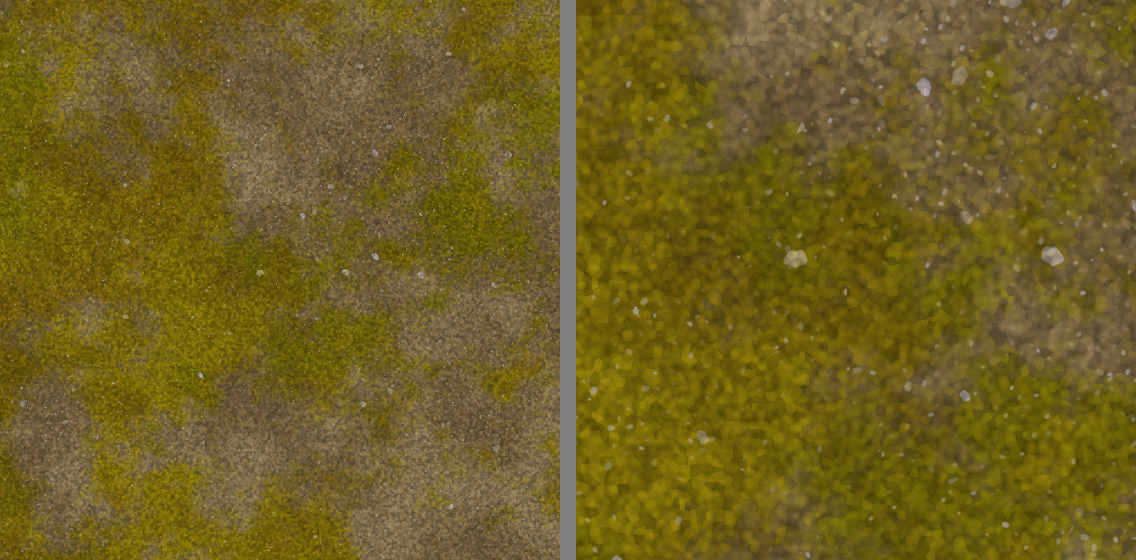
Left: the whole. Right: its middle third, enlarged.
A three.js fragment shader for this texture:

```glsl
// Mossy ground: olive moss spread in ragged, soft patches over grey-brown soil.
// Layered value noise sets the patches and tints, cellular noise the fine grain,
// and jittered cells scatter grit, pebbles and pale lichen spots.
varying vec2 vUv;

const vec3 SOIL_DARK   = vec3(0.41, 0.34, 0.22);
const vec3 SOIL_LIGHT  = vec3(0.50, 0.43, 0.30);
const vec3 MOSS_DARK   = vec3(0.39, 0.325, 0.03);
const vec3 MOSS_BRIGHT = vec3(0.48, 0.42, 0.03);
const vec3 MOSS_GREEN  = vec3(0.37, 0.37, 0.02);
const vec3 MOSS_RUST   = vec3(0.42, 0.32, 0.04);
const vec3 GRIT_WARM   = vec3(0.68, 0.61, 0.42);
const vec3 GRIT_COOL   = vec3(0.66, 0.63, 0.68);
const vec3 LICHEN      = vec3(0.55, 0.48, 0.33);

const float PATCH_SCALE  = 4.5;    // noise cells across the canvas
const float TINT_SCALE   = 7.0;
const float GRAIN_SCALE  = 190.0;
const float FINE_SCALE   = 250.0;
const float GRIT_SCALE   = 95.0;
const float PEBBLE_SCALE = 38.0;
const float LICHEN_SCALE = 13.0;
const float LAYER_GAIN   = 0.72;   // strength of each finer noise layer
const float MOSS_START   = 0.37;   // noise level where moss begins
const float MOSS_FULL    = 0.585;
const float GRAIN_TONE   = 0.27;
const float GRAIN_GAP    = 0.14;
const float FINE_GRAIN   = 0.30;
const float EDGE         = 0.0015; // stone edge softness in canvas units

vec2 hash2(vec2 p) {
  vec3 q = fract(vec3(p.xyx) * vec3(0.1031, 0.1030, 0.0973));
  q += dot(q, q.yzx + 33.33);
  return fract((q.xx + q.yz) * q.zy);
}

float valueNoise(vec2 p) {
  vec2 i = floor(p);
  vec2 f = fract(p);
  f = f * f * (3.0 - 2.0 * f);
  float low  = mix(hash2(i).x, hash2(i + vec2(1.0, 0.0)).x, f.x);
  float high = mix(hash2(i + vec2(0.0, 1.0)).x, hash2(i + 1.0).x, f.x);
  return mix(low, high, f.y);
}

// Layered noise, normalised to 0..1; each layer is turned to hide the grid.
float layeredNoise(vec2 p) {
  float sum = 0.0;
  float total = 0.0;
  float weight = 1.0;
  for (int i = 0; i < 6; i++) {
    sum += weight * valueNoise(p);
    total += weight;
    weight *= LAYER_GAIN;
    p = mat2(1.6, 1.2, -1.2, 1.6) * p + 17.3;
  }
  return sum / total;
}

// Distance to the nearest jittered cell point, and that cell's random tone.
vec2 cellular(vec2 p) {
  vec2 cell = floor(p);
  vec2 nearest = vec2(2.0, 0.0);
  for (int y = -1; y <= 1; y++) {
    for (int x = -1; x <= 1; x++) {
      vec2 c = cell + vec2(float(x), float(y));
      float d = distance(p, c + hash2(c));
      if (d < nearest.x) nearest = vec2(d, hash2(c + 5.0).y);
    }
  }
  return nearest;
}

// At most one lumpy stone per cell: x is its coverage, y its random tone.
vec2 stones(vec2 uv, float scale, float density, float softness) {
  vec2 p = uv * scale;
  vec2 cell = floor(p);
  vec2 chance = hash2(cell + 71.0);
  vec2 d = p - cell - mix(vec2(0.33), vec2(0.67), hash2(cell + 13.0));
  float angle = atan(d.y, d.x) + 6.2832 * chance.y;
  float lump = 0.8 + 0.14 * sin(2.0 * angle) + 0.06 * sin(5.0 * angle);
  float radius = mix(0.13, 0.28, hash2(cell + 37.0).x) * lump;
  float halfEdge = 0.5 * softness * scale;
  float cover = 1.0 - smoothstep(radius - halfEdge, radius + halfEdge, length(d));
  return vec2(cover * step(chance.x, density), chance.y);
}

void main() {
  vec2 uv = vUv;
  vec2 speck = cellular(uv * GRAIN_SCALE);

  // Moss cover and broad tints
  float cover = layeredNoise(uv * PATCH_SCALE + vec2(3.7, 8.2));
  cover += 0.02 * sin(7.0 * uv.x + 2.0 * sin(5.0 * uv.y)) + 0.06 * (speck.y - 0.5);
  float moss = smoothstep(MOSS_START, MOSS_FULL, cover);
  float shade = smoothstep(0.32, 0.68, layeredNoise(uv * TINT_SCALE + 41.0));
  float hue = layeredNoise(uv * TINT_SCALE * 0.6 + 87.0);

  vec3 mossColor = mix(MOSS_DARK, MOSS_BRIGHT, shade);
  mossColor = mix(mossColor, MOSS_GREEN, 0.55 * smoothstep(0.52, 0.68, hue));
  mossColor = mix(mossColor, MOSS_RUST, 0.55 * smoothstep(0.46, 0.32, hue));
  vec3 color = mix(mix(SOIL_DARK, SOIL_LIGHT, shade), mossColor, moss);

  // Lichen spots with ragged outlines
  vec2 ragged = uv + 0.02 * (vec2(valueNoise(uv * 70.0), valueNoise(uv * 70.0 + 50.0)) - 0.5);
  color = mix(color, LICHEN, 0.4 * stones(ragged, LICHEN_SCALE, 0.05, 0.008).x);

  // Fine grain
  float grain = GRAIN_TONE * (speck.y - 0.5) + GRAIN_GAP * (0.45 - speck.x);
  grain += FINE_GRAIN * (valueNoise(uv * FINE_SCALE) - 0.5);
  color *= 1.0 + grain;

  // Grit in two turned layers, gathered in bands and more on bare soil
  float band = smoothstep(0.42, 0.62, layeredNoise(uv * 5.0 + 123.0));
  float gather = band * mix(1.0, 0.45, moss);
  for (int i = 0; i < 2; i++) {
    float layer = float(i);
    vec2 turned = mat2(0.8, 0.6, -0.6, 0.8) * uv + 3.0 + 2.3 * layer;
    vec2 grit = stones(turned, GRIT_SCALE * (1.0 + 0.5 * layer), 0.05 + 0.3 * gather, EDGE);
    float strength = fract(grit.y * 7.0);
    vec3 gritColor = mix(GRIT_WARM, GRIT_COOL, grit.y);
    color = mix(color, gritColor, grit.x * mix(0.2, 0.85, strength * strength));
  }

  // Pebbles
  vec2 pebble = stones(uv, PEBBLE_SCALE, 0.006 + 0.06 * gather, EDGE);
  vec3 pebbleColor = mix(GRIT_WARM, GRIT_COOL, 0.4 + 0.6 * pebble.y) * (1.0 + grain);
  color = mix(color, pebbleColor, pebble.x * mix(0.3, 0.9, fract(pebble.y * 5.0)));

  gl_FragColor = vec4(color, 1.0);
}
```
